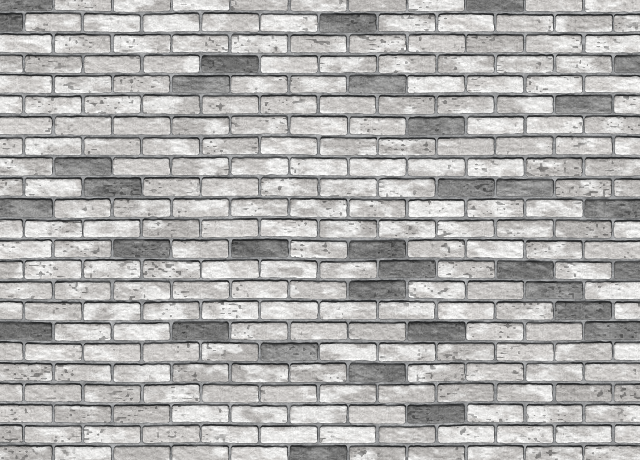
Write a Shadertoy shader that draws this texture.

```glsl
// Weathered grey brick wall in running bond: rounded-box bricks with uneven
// edges, limewash patches and a few dark bricks, set in recessed mortar.
// One unit of wall space is the height of one course.

const float COURSES = 22.35;           // courses over the canvas height
const float BRICK_PITCH = 2.863;       // brick spacing, in course heights
const vec2 WALL_SHIFT = vec2(0.27, 0.23);
const vec2 JOINT = vec2(0.13, 0.19);   // joint widths, upright and level
const float CORNER = 0.12;
const float EDGE_WOBBLE = 0.07;
const float COURSE_SAG = 0.10;
const float SHADOW_HEIGHT = 0.075;
const float DARK_SHARE = 0.15;

const vec3 CLAY = vec3(0.765, 0.755, 0.745);
const vec3 DARK_CLAY = vec3(0.47, 0.47, 0.468);
const vec3 LIMEWASH = vec3(0.94, 0.94, 0.935);
const vec3 MORTAR = vec3(0.60, 0.605, 0.61);
const vec3 SHADOW = vec3(0.17, 0.175, 0.18);

float hash(vec2 p) {
    return fract(sin(dot(p, vec2(127.1, 311.7))) * 43758.55);
}

float noise(vec2 p) {
    vec2 i = floor(p), f = fract(p);
    f = f * f * (3.0 - 2.0 * f);
    return mix(mix(hash(i), hash(i + vec2(1, 0)), f.x),
               mix(hash(i + vec2(0, 1)), hash(i + vec2(1, 1)), f.x), f.y);
}

float fbm(vec2 p) {
    float sum = 0.0, amp = 0.5;
    for (int i = 0; i < 4; i++) {
        sum += amp * noise(p);
        p = p * 2.03 + 17.3;
        amp *= 0.5;
    }
    return sum / 0.9375;
}

float roundBox(vec2 p, vec2 halfSize, float radius) {
    vec2 d = abs(p) - halfSize + radius;
    return length(max(d, 0.0)) + min(max(d.x, d.y), 0.0) - radius;
}

// Colour of a brick face; depth is the distance inward from its edge
vec3 brickFace(vec2 p, vec2 id, vec2 q, float depth) {
    vec2 grainPos = p + 31.0 * hash(id + 4.0);
    bool isDark = hash(id + 7.7) < DARK_SHARE;
    float wash = hash(id + 2.3);
    float patches = fbm(grainPos * vec2(1.1, 1.9));

    vec3 col = isDark ? DARK_CLAY : CLAY;
    col += 0.12 * (hash(id + 9.1) - 0.5);
    float cover = 1.0 - smoothstep(0.36, 0.62, patches + 0.28 * (0.5 - wash) + 0.04);
    col = mix(col, LIMEWASH, cover * (isDark ? 0.22 : 0.85));

    // Surface relief, grain and scattered pits
    float relief = fbm(grainPos * vec2(4.0, 6.0))
                 - fbm(grainPos * vec2(4.0, 6.0) + vec2(0.15, 0.45));
    col += 0.28 * relief;
    col += 0.09 * (noise(grainPos * 19.0) - 0.5);
    float rough = smoothstep(0.45, 0.75, noise(grainPos * 0.9 + 5.0));
    float pits = smoothstep(0.70, 0.86, noise(grainPos * vec2(6.0, 9.0)));
    col *= 1.0 - 0.34 * pits * rough;

    // Worn rim: darker above, pale below
    float rim = 1.0 - smoothstep(0.0, 0.13, depth);
    col += rim * mix(0.05, -0.13, smoothstep(-0.25, 0.35, q.y));
    return col;
}

void mainImage(out vec4 fragColor, in vec2 fragCoord) {
    float pixel = COURSES / iResolution.y;
    vec2 p = fragCoord * pixel + WALL_SHIFT;
    p.y += COURSE_SAG * (noise(p * vec2(0.3, 0.5)) - 0.5);

    // Brick cell, offset by half a brick on odd courses
    float course = floor(p.y);
    float along = p.x / BRICK_PITCH + 0.5 * mod(course, 2.0);
    vec2 id = vec2(floor(along), course);
    vec2 q = vec2((fract(along) - 0.5) * BRICK_PITCH, fract(p.y) - 0.46);

    // Uneven brick outline
    vec2 sizeJitter = vec2(hash(id + 1.0), hash(id + 3.0)) - 0.5;
    vec2 halfSize = 0.5 * (vec2(BRICK_PITCH, 1.0) - JOINT) + 0.03 * sizeJitter;
    float wobble = EDGE_WOBBLE * (fbm(p * 3.5) - 0.5);
    q.x += 0.04 * (hash(id + 5.0) - 0.5);
    float brick = roundBox(q, halfSize, CORNER) + wobble;

    // Mortar with a shadow above and thin dark seams around each brick
    vec3 col = MORTAR + 0.28 * (fbm(p * vec2(2.5, 5.0)) - 0.5);
    col += 0.10 * (noise(p * 17.0) - 0.5);
    vec2 shadowPos = q - vec2(0.015, SHADOW_HEIGHT);
    float shadowDist = roundBox(shadowPos, halfSize, CORNER) + wobble;
    float shade = 1.0 - smoothstep(-0.02, 0.04, shadowDist);
    float strength = 0.65 + 0.35 * smoothstep(0.3, 0.6, noise(p * vec2(1.3, 2.0)));
    col = mix(col, SHADOW, shade * strength);
    col *= 0.70 + 0.30 * smoothstep(0.0, 0.06, brick);

    float mask = 1.0 - smoothstep(-0.7 * pixel, 0.7 * pixel, brick);
    col = mix(col, brickFace(p, id, q, -brick), mask);
    fragColor = vec4(clamp(col, 0.0, 1.0), 1.0);
}
```
